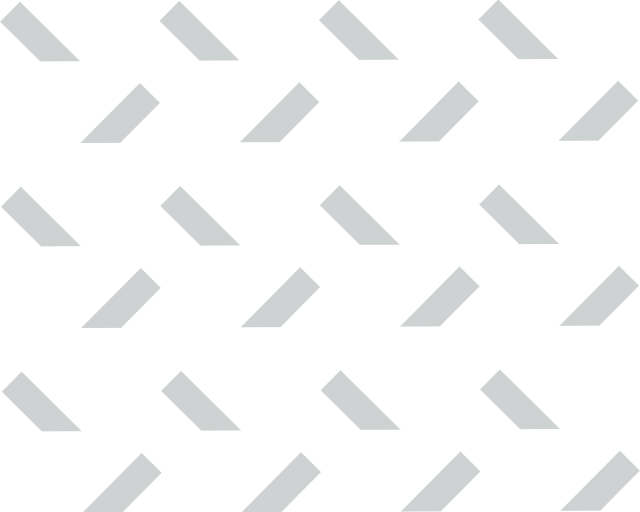
A Shadertoy shader for this pattern:

```glsl
// Grey diagonal bars in a zigzag on white, four columns by three rows.
// Each cell folds at its middle: the left half holds a falling bar, the right
// half its mirror set lower. A bar is the overlap of a slanted strip and two cuts.

const vec3 PAPER = vec3(1.0);
const vec3 GREY = vec3(0.81, 0.823, 0.826);
const float COLUMNS = 4.0;
const float CANVAS_WIDTH = 4.0146;  // canvas width in cell widths
const float CELL_HEIGHT = 1.1605;   // in cell widths
const float MIRROR_DROP = 0.5135;   // how far the mirrored bar sits lower
const float TILT = 0.0046;          // slight turn of the whole grid, radians

vec2 rotate(vec2 p, float angle) {
    float c = cos(angle), s = sin(angle);
    return mat2(c, s, -s, c) * p;
}

// Signed distance to a bar falling at 45 degrees (y points down): square cut
// at its upper left end, level cut at its foot.
float barDistance(vec2 p, vec2 corner, float width, float foot) {
    vec2 q = p - corner;
    float across = q.x - q.y;
    float along = q.x + q.y;
    float strip = (abs(across - 0.5 * width) - 0.5 * width) * sqrt(0.5);
    float endCut = -along * sqrt(0.5);
    return max(max(strip, endCut), p.y - foot);
}

// Position inside the nearest cell; columns stop at the canvas sides.
vec2 cellPosition(vec2 p, float columns, float cellHeight) {
    float column = clamp(floor(p.x), 0.0, columns - 1.0);
    return vec2(p.x - column, mod(p.y, cellHeight));
}

// Mirror the right half of a cell onto the left, raised by the drop.
vec2 foldCell(vec2 p, float drop) {
    return p.x > 0.5 ? vec2(1.0 - p.x, p.y - drop) : p;
}

float coverage(float dist, float pixel) {
    return clamp(0.5 - dist / pixel, 0.0, 1.0);
}

void mainImage(out vec4 fragColor, in vec2 fragCoord) {
    // Cell widths, measured from the upper left corner
    float pixel = CANVAS_WIDTH / iResolution.x;
    vec2 p = vec2(fragCoord.x, iResolution.y - fragCoord.y) * pixel;

    // Tilted grid of folded cells
    vec2 cell = cellPosition(rotate(p, TILT), COLUMNS, CELL_HEIGHT);
    vec2 local = foldCell(cell, MIRROR_DROP);

    float bar = barDistance(local, vec2(0.0, 0.136), 0.25, 0.386);
    fragColor = vec4(mix(PAPER, GREY, coverage(bar, pixel)), 1.0);
}
```
